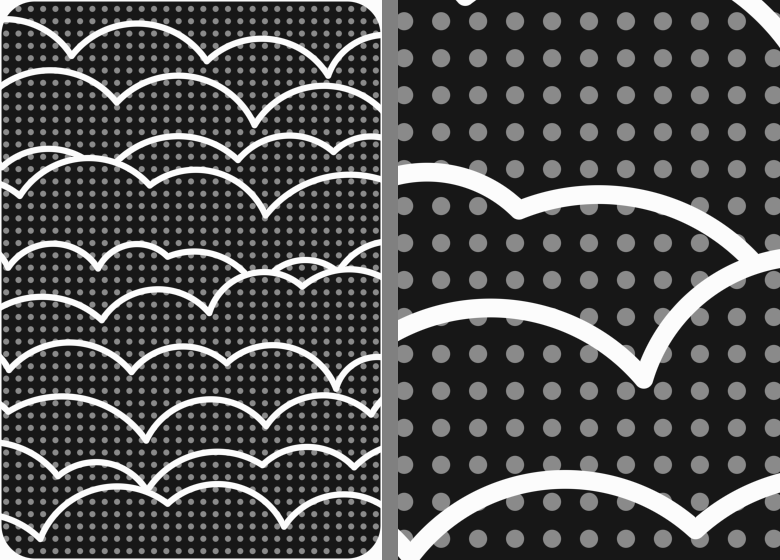
Left, the full canvas; right, a detail of the centre.
Write a Shadertoy shader that draws this pattern.

```glsl
// Rounded dark card with a regular grid of grey dots and white cloud outlines.
// Each cloud row is a chain of circular arcs between jittered cusps; rows are
// drawn from far (top) to near (bottom), and nearer rows hide farther ones.

#define ROWS 10            // cloud rows
#define BUMP_WIDTH 0.27    // mean distance between cusps, in card widths
#define CUSP_JITTER 0.05   // random vertical shift of cusps
#define ROW_WAVE 0.035     // slow undulation of a whole row
#define LINE_HALF 0.0082   // half thickness of the outlines
#define DOT_COLUMNS 31.0   // dots across the card
#define DOT_RADIUS 0.245   // dot radius, in grid cells
#define CORNER 0.087       // corner radius of the card
#define MARGIN 0.004       // white rim around the card
#define SOFTNESS 0.75      // half width of smoothed edges, in pixels

const vec3 PAPER = vec3(0.99);
const vec3 CARD = vec3(0.09);
const vec3 DOT = vec3(0.54);

float hash(vec2 cell) {
    vec3 q = fract(vec3(cell.xyx) * vec3(0.1031, 0.1030, 0.0973));
    q += dot(q, q.yzx + 33.33);
    return fract((q.x + q.y) * q.z);
}

// Coverage of a shape from its signed distance
float cover(float dist, float soft) {
    return 1.0 - smoothstep(-soft, soft, dist);
}

float roundedBox(vec2 p, vec2 halfSize, float radius) {
    vec2 q = abs(p) - halfSize + radius;
    return length(max(q, 0.0)) + min(max(q.x, q.y), 0.0) - radius;
}

// Point where two neighbouring bumps of a row meet
vec2 cusp(float index, float row, float base, float pitch) {
    vec2 key = vec2(index + 40.0, row * 7.0 + 3.0);
    float x = (index + 0.5 * (hash(key) - 0.5) + hash(vec2(row, 91.0))) * pitch;
    float lift = CUSP_JITTER * (2.0 * hash(key + 57.0) - 1.0);
    return vec2(x, base + lift + ROW_WAVE * sin(4.0 * x + 2.1 * row));
}

// Distance to the arc from a to b; also tells whether p lies under it
float arcDistance(vec2 p, vec2 a, vec2 b, float rise, inout bool under) {
    vec2 chord = b - a;
    float span = length(chord);
    vec2 up = vec2(-chord.y, chord.x) / span;
    float sagitta = rise * span;
    float radius = (0.25 * span * span + sagitta * sagitta) / (2.0 * sagitta);
    float depth = radius - sagitta;
    vec2 fromCentre = p - 0.5 * (a + b) + up * depth;
    float r = length(fromCentre);

    bool aboveChord = dot(p - a, up) > 0.0;
    bool between = p.x >= a.x && p.x < b.x;
    under = under || (aboveChord ? r < radius : between);

    bool inWedge = dot(fromCentre, up) * radius > depth * r;
    return inWedge ? abs(r - radius) : min(length(p - a), length(p - b));
}

// White line coverage of all cloud rows
float clouds(vec2 p, float height, float soft) {
    float ink = 0.0;
    for (int k = 0; k < ROWS; k++) {
        float row = float(k);
        float base = height * mix(0.9, 0.06, row / float(ROWS - 1));
        float pitch = BUMP_WIDTH * mix(0.8, 1.2, hash(vec2(row, 17.0)));
        float cell = floor(p.x / pitch - hash(vec2(row, 91.0)));
        float dist = 1.0;
        bool under = false;
        for (int j = -1; j <= 1; j++) {
            float index = cell + float(j);
            vec2 a = cusp(index, row, base, pitch);
            vec2 b = cusp(index + 1.0, row, base, pitch);
            float rise = 0.2 + 0.08 * hash(vec2(index + 70.0, row + 29.0));
            dist = min(dist, arcDistance(p, a, b, rise, under));
        }
        if (under) ink = 0.0;
        ink = max(ink, cover(dist - LINE_HALF, soft));
    }
    return ink;
}

void mainImage(out vec4 fragColor, in vec2 fragCoord) {
    // One unit is the canvas width
    vec2 p = fragCoord / iResolution.x;
    vec2 size = vec2(1.0, iResolution.y / iResolution.x);
    float soft = SOFTNESS / iResolution.x;
    vec2 centred = p - 0.5 * size;

    // Dot grid, centred on the card
    vec2 gridCell = fract(centred * DOT_COLUMNS + 0.5) - 0.5;
    float dotDist = (length(gridCell) - DOT_RADIUS) / DOT_COLUMNS;
    vec3 color = mix(CARD, DOT, cover(dotDist, soft));

    // Cloud outlines, then the card's rounded edge
    color = mix(color, PAPER, clouds(p, size.y, soft));
    float card = roundedBox(centred, 0.5 * size - MARGIN, CORNER);
    color = mix(PAPER, color, cover(card, soft));

    fragColor = vec4(color, 1.0);
}
```
